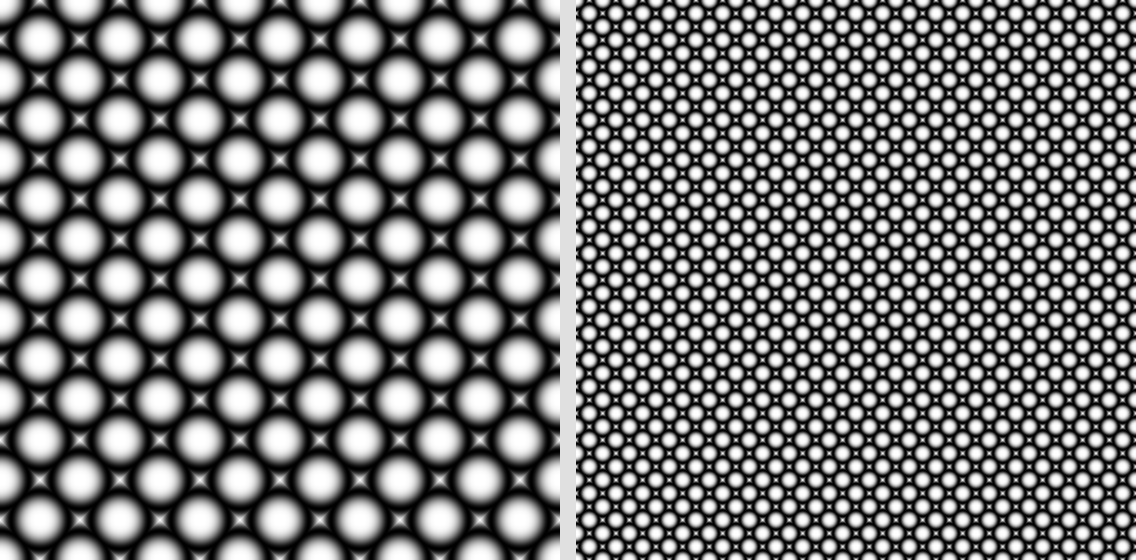
Left, the tile; right, the same tile 3 across and 3 down.
Reproduce this pattern procedurally as a Shadertoy shader.

```glsl
// Soft white discs on a staggered lattice, parted by black rings, with small
// four-pointed glints in the gaps. Tone is a cosine of the squared distance
// to the nearest lattice point, so glints form where neighbouring rings meet.

const float REPEATS = 7.0;      // whole cells across and down, so it tiles
const float RING_PHASE = 24.0;  // radians per squared cell width

// Squared distance to the nearest point of a unit square grid
float gridDistanceSquared(vec2 p) {
    vec2 offset = fract(p + 0.5) - 0.5;
    return dot(offset, offset);
}

// Two grids, half a cell apart, make the staggered lattice
float latticeDistanceSquared(vec2 p) {
    return min(gridDistanceSquared(p), gridDistanceSquared(p + 0.5));
}

// Smooth tone: white at the centre, black ring, rising again beyond it
float ringTone(float distanceSquared, float phase) {
    return 0.5 + 0.5 * cos(phase * distanceSquared);
}

void mainImage(out vec4 fragColor, in vec2 fragCoord) {
    vec2 cell = REPEATS * fragCoord / iResolution.xy;
    float tone = ringTone(latticeDistanceSquared(cell), RING_PHASE);
    fragColor = vec4(vec3(tone), 1.0);
}
```
